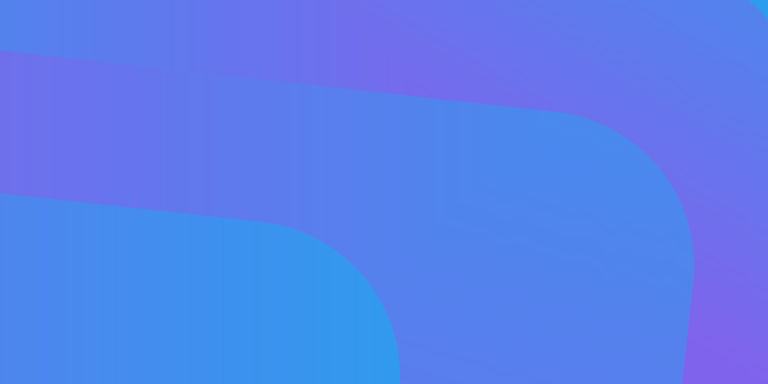
This background is drawn by a Shadertoy shader. Its source:

```glsl
const vec3 CYAN = vec3(0.18, 0.61, 0.935);
const vec3 VIOLET = vec3(0.50, 0.39, 0.925);
const float TILT = 0.110;
const float CORNER_RADIUS = 0.404;

float hashSlope(float cell) {
    return fract(sin(cell * 127.1) * 4375.85) * 2.0 - 1.0;
}

// One-dimensional gradient noise
float gradientNoise(float x) {
    float cell = floor(x);
    float f = x - cell;
    float blend = f * f * f * (f * (f * 6.0 - 15.0) + 10.0);
    return mix(hashSlope(cell) * f, hashSlope(cell + 1.0) * (f - 1.0), blend);
}

// Signed distance to a tilted panel that extends left and down from its corner
float panelDistance(vec2 p, vec2 arcCentre, float radius, float tilt) {
    float c = cos(tilt), s = sin(tilt);
    vec2 d = p - arcCentre;
    vec2 q = vec2(c * d.x - s * d.y, s * d.x + c * d.y);
    return length(max(q, 0.0)) + min(max(q.x, q.y), 0.0) - radius;
}

float coverage(float dist, float pixel) {
    return 1.0 - smoothstep(-0.75 * pixel, 0.75 * pixel, dist);
}

// Linear ramp: value at the origin plus slope along each axis
float ramp(vec2 p, float start, vec2 slope) {
    return start + dot(p, slope);
}

vec3 tint(float amount) {
    return mix(CYAN, VIOLET, clamp(amount, 0.0, 1.0));
}

vec3 addPanel(vec3 base, vec3 colour, vec2 p, vec2 arcCentre, float pixel) {
    float dist = panelDistance(p, arcCentre, CORNER_RADIUS, TILT);
    return mix(base, colour, coverage(dist, pixel));
}

void mainImage(out vec4 fragColor, in vec2 fragCoord) {
    float pixel = 1.0 / iResolution.y;
    vec2 p = fragCoord * pixel;

    // Faint vertical bands
    float bands = 0.02 * gradientNoise(p.x * 18.0);

    // Shade of each panel, from cyan (0) to violet (1)
    float outerShade = min(ramp(p, 0.46, vec2(0.376, 0.0)),
                           ramp(p, 1.694, vec2(-0.346, -0.588)));
    float middleShade = max(ramp(p, 0.80, vec2(-0.326, 0.0)),
                            ramp(p, 0.63, vec2(-0.077, -0.269)));
    float innerShade = ramp(p, 0.40, vec2(-0.353, 0.0));

    // Panels stacked from back to front
    vec3 colour = tint(0.0);
    colour = addPanel(colour, tint(outerShade + bands), p, vec2(1.690, 0.690), pixel);
    colour = addPanel(colour, tint(middleShade + bands), p, vec2(1.404, 0.307), pixel);
    colour = addPanel(colour, tint(innerShade + bands), p, vec2(0.638, 0.020), pixel);

    fragColor = vec4(colour, 1.0);
}
```
